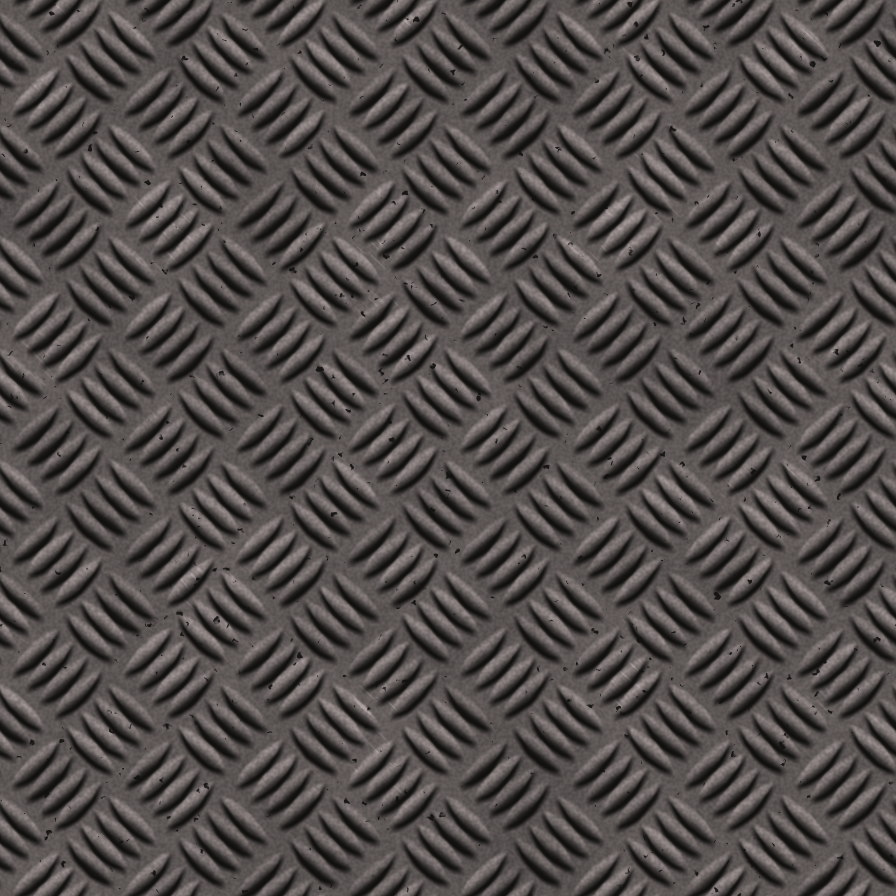
A Shadertoy shader for this texture:

```glsl
// Worn steel tread plate: groups of four raised bars, alternating in direction, lit from above.

const float REPEATS = 8.0;               // pattern cells across and down
const int BARS = 4;                      // bars in a group
const float PITCH = 0.177;               // bar spacing, in cells
const vec2 BAR_SIZE = vec2(0.066, 0.272);    // half width, half length
const vec2 SHADOW_SIZE = vec2(0.066, 0.235);
const vec2 SHADOW_SHIFT = vec2(-0.036, -0.014);
const vec2 LIGHT = vec2(0.85, 0.36);     // across the bar, along the bar
const float EDGE_SOFTNESS = 0.014;
const float WOBBLE = 0.010;              // unevenness of the bar outline
const float PLATE_TONE = 0.56;
const float BAR_TONE = 0.64;
const float BAR_VARIATION = 0.09;
const float GRAIN = 0.20;
const float SMUDGE = 0.16;
const float SCRATCH = 0.30;
const float PIT_GRID = 72.0;
const float PIT_CHANCE = 0.16;
const vec3 DARK_STEEL = vec3(0.065, 0.062, 0.058);
const vec3 BRIGHT_STEEL = vec3(0.60, 0.56, 0.555);

float hash(vec2 p) {
    vec3 q = fract(p.xyx * vec3(0.1031, 0.1030, 0.0973));
    q += dot(q, q.yzx + 33.33);
    return fract((q.x + q.y) * q.z);
}

float cornerSlope(vec2 cell, vec2 offset, vec2 period) {
    float angle = 6.2832 * hash(mod(cell, period) + 7.0);
    return dot(vec2(cos(angle), sin(angle)), offset);
}

// Gradient noise that wraps after a whole number of cells
float noise(vec2 p, vec2 period) {
    vec2 i = floor(p), f = p - i;
    vec2 s = f * f * f * (f * (f * 6.0 - 15.0) + 10.0);
    vec2 e = vec2(1.0, 0.0);
    float low = mix(cornerSlope(i, f, period), cornerSlope(i + e, f - e, period), s.x);
    float high = mix(cornerSlope(i + e.yx, f - e.yx, period), cornerSlope(i + 1.0, f - 1.0, period), s.x);
    return mix(low, high, s.y);
}

float fbm(vec2 uv, float frequency) {
    float sum = 0.0, gain = 1.0;
    for (int i = 0; i < 4; i++) {
        sum += gain * noise(uv * frequency, vec2(frequency));
        frequency *= 2.0;
        gain *= 0.55;
    }
    return sum;
}

// Leaf outline: 0 at the centre, 1 on the rim
float leaf(vec2 q, vec2 size) {
    vec2 a = abs(q) / size;
    return pow(pow(a.x, 1.6) + a.y * a.y, 0.6);
}

// Brightness of a bar's rounded surface
float barShade(vec2 q, float variation) {
    float facing = dot(q / BAR_SIZE, LIGHT);
    float sheen = exp(-pow((facing - 0.42) / 0.38, 2.0));
    float underside = smoothstep(0.05, -0.85, facing);
    return BAR_TONE + 0.20 * sheen - 0.50 * underside + BAR_VARIATION * variation;
}

// Dark pits, scattered one per grid cell at most
float pits(vec2 uv, float density, float pixel) {
    vec2 p = uv * PIT_GRID + 0.35 * vec2(noise(uv * 190.0, vec2(190.0)), noise(uv * 170.0, vec2(170.0)));
    float cover = 0.0;
    for (int y = -1; y <= 1; y++)
    for (int x = -1; x <= 1; x++) {
        vec2 cell = floor(p) + vec2(x, y);
        vec2 id = mod(cell, PIT_GRID);
        vec2 centre = cell + vec2(hash(id + 11.3), hash(id + 47.9));
        float radius = mix(0.05, 0.22, pow(hash(id + 83.1), 3.0));
        float present = step(hash(id + 131.7), PIT_CHANCE * density);
        float soft = max(0.05, pixel * PIT_GRID);
        cover = max(cover, present * smoothstep(radius + soft, radius - soft, length(p - centre)));
    }
    return cover;
}

void mainImage(out vec4 fragColor, in vec2 fragCoord) {
    vec2 uv = fragCoord / iResolution.xy;
    float pixel = 1.0 / min(iResolution.x, iResolution.y);
    float edge = max(EDGE_SOFTNESS, pixel * REPEATS) / BAR_SIZE.x;
    float patches = fbm(uv, 6.0);
    vec2 p = uv * REPEATS + WOBBLE * vec2(noise(uv * 60.0, vec2(60.0)), noise(uv * 52.0, vec2(52.0)));

    // Bars and their shadows, for both group directions
    float shadow = 0.0, body = 0.0, bodyTone = 0.0;
    for (int g = 0; g < 2; g++) {
        vec2 local = p - (g == 0 ? vec2(0.5, 0.0) : vec2(0.0, 0.5));
        vec2 id = mod(floor(local), REPEATS);
        local = fract(local) - 0.5;
        vec2 q = vec2(local.x + local.y, local.y - local.x) * 0.70711;
        if (g == 1) q = q.yx;
        for (int k = 0; k < BARS; k++) {
            vec2 b = q - vec2((float(k) - 0.5 * float(BARS - 1)) * PITCH, 0.0);
            float variation = 2.0 * hash(id + 17.0 * float(k) + 71.0 * float(g)) - 1.0;
            float mask = smoothstep(1.0 + edge, 1.0 - edge, leaf(b, BAR_SIZE));
            shadow = max(shadow, smoothstep(1.5, 0.8, leaf(b - SHADOW_SHIFT, SHADOW_SIZE)));
            bodyTone = mix(bodyTone, barShade(b, variation), step(body, mask));
            body = max(body, mask);
        }
    }
    float tone = mix(PLATE_TONE * (1.0 - shadow), bodyTone, body);

    // Wear: grain, smudges, scratches and pits
    float grain = noise(uv * 256.0, vec2(256.0)) + 0.7 * noise(uv * 120.0, vec2(120.0));
    float streak = noise(vec2(uv.x + uv.y, uv.x - uv.y) * vec2(150.0, 18.0), vec2(150.0, 18.0));
    float scratch = smoothstep(0.22, 0.55, streak) * smoothstep(0.15, 0.55, patches);
    tone *= 1.0 + GRAIN * grain + SMUDGE * patches + SCRATCH * scratch;
    tone *= 1.0 - 0.9 * pits(uv, 1.0 + 1.8 * patches, pixel);

    fragColor = vec4(mix(DARK_STEEL, BRIGHT_STEEL, clamp(tone, 0.0, 1.15)), 1.0);
}
```
